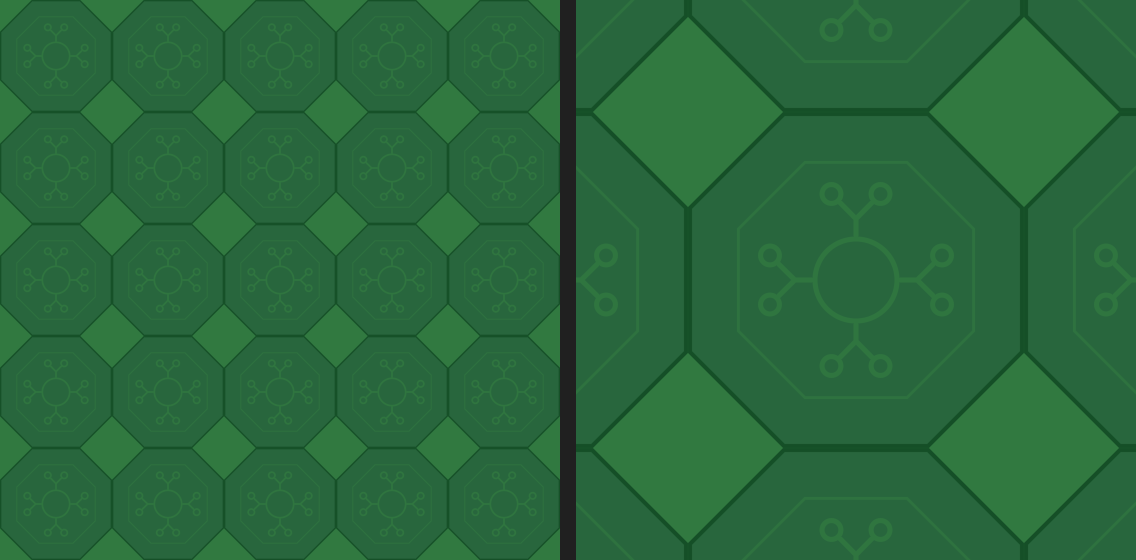
Left, the full canvas; right, a detail of the centre.
A three.js fragment shader for this pattern:

```glsl
// Five by five octagon tiles with small green diamonds in the gaps, each tile
// engraved with a thin octagon and a hub whose four arms fork into ring nodes.
// Each cell is folded into one eighth, then drawn with distance functions.
varying vec2 vUv;

float octagon(vec2 q, float halfWidth) {
  return max(q.y - halfWidth, (q.x + q.y - 1.434 * halfWidth) * 0.70711);
}

float segment(vec2 p, vec2 a, vec2 b) {
  vec2 ab = b - a;
  return length(p - a - ab * clamp(dot(p - a, ab) / dot(ab, ab), 0.0, 1.0));
}

float ring(vec2 p, float radius) {
  return abs(length(p) - radius);
}

// Coverage of the region where distance d is negative.
float fill(float d, float blur) {
  return 1.0 - smoothstep(-blur, blur, d);
}

void main() {
  const float REPEATS = 5.0;
  float blur = 0.7 * REPEATS * fwidth(vUv.x);

  // Fold the cell across both axes and the diagonal.
  vec2 p = abs(fract(vUv * REPEATS) - 0.5);
  vec2 q = vec2(min(p.x, p.y), max(p.x, p.y));

  vec3 leaf = vec3(0.192, 0.474, 0.251);
  vec3 tile = vec3(0.157, 0.400, 0.239);
  vec3 outline = vec3(0.082, 0.310, 0.153);

  // Tile with its dark border, over the diamond ground.
  float edge = octagon(q, 0.5);
  vec3 color = mix(leaf, outline, fill(edge, blur));
  color = mix(color, tile, fill(edge + 0.012, blur));

  // Thin inner octagon.
  float inset = abs(octagon(q, 0.35)) - 0.0042;
  color = mix(color, leaf, 0.65 * fill(inset, blur));

  // Hub, stem, fork and node.
  vec2 fork = vec2(0.0, 0.182);
  vec2 node = vec2(0.073, 0.256);
  vec2 branchEnd = node - 0.028 * normalize(node - fork);
  float motif = min(ring(q, 0.122), ring(q - node, 0.028));
  motif = min(motif, segment(q, vec2(0.0, 0.122), fork));
  motif = min(motif, segment(q, fork, branchEnd));
  color = mix(color, leaf, 0.8 * fill(motif - 0.0075, blur));

  gl_FragColor = vec4(color, 1.0);
}
```
